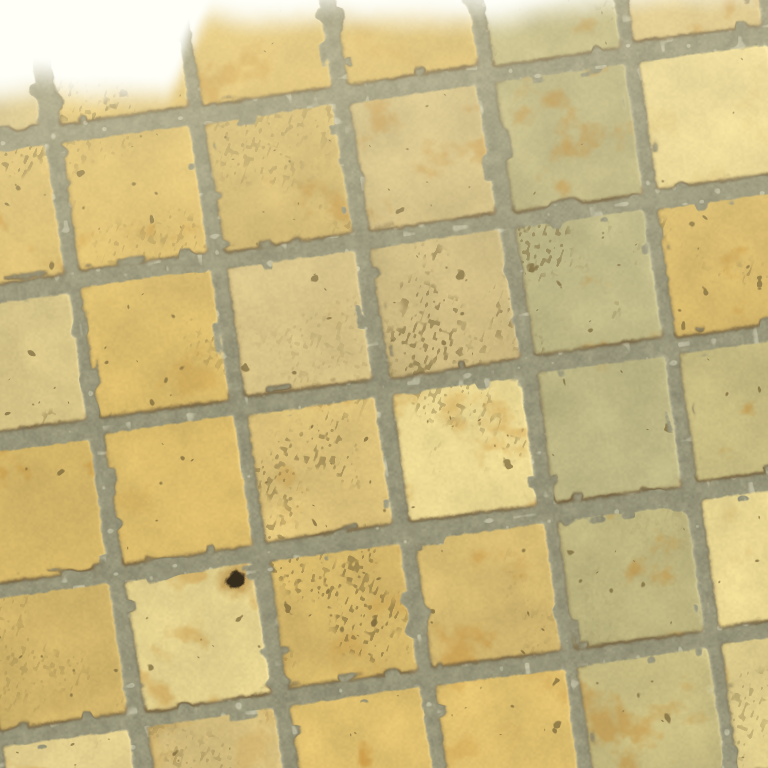
This texture is drawn by a three.js fragment shader. Its source:

```glsl
// Draws a tilted wall of worn, honey-coloured stone tiles in grey grout with a bright glare above.
varying vec2 vUv;

const vec3 GOLD = vec3(0.85, 0.73, 0.42);
const vec3 SAND = vec3(0.83, 0.75, 0.52);
const vec3 CREAM = vec3(0.89, 0.82, 0.56);
const vec3 SAGE = vec3(0.73, 0.71, 0.52);
const vec3 GROUT = vec3(0.61, 0.60, 0.49);
const vec3 PIT = vec3(0.47, 0.40, 0.23);
const vec3 RUST = vec3(0.74, 0.50, 0.16);
const vec3 SHADOW = vec3(0.43, 0.35, 0.22);
const vec3 GLARE = vec3(1.0, 1.0, 0.97);

float hash(vec2 p) {
  return fract(sin(dot(p, vec2(127.1, 311.7))) * 43758.5453);
}

vec2 hash2(vec2 p) {
  return vec2(hash(p), hash(p + 19.7));
}

float noise(vec2 p) {
  vec2 i = floor(p);
  vec2 f = fract(p);
  f = f * f * (3.0 - 2.0 * f);
  float low = mix(hash(i), hash(i + vec2(1.0, 0.0)), f.x);
  float high = mix(hash(i + vec2(0.0, 1.0)), hash(i + 1.0), f.x);
  return mix(low, high, f.y);
}

float fbm(vec2 p) {
  float sum = 0.0;
  float amp = 0.5;
  for (int k = 0; k < 4; k++) {
    sum += amp * noise(p);
    p = p * 2.03 + 7.1;
    amp *= 0.5;
  }
  return sum / 0.9375;
}

vec2 rotate(vec2 p, float a) {
  float c = cos(a);
  float s = sin(a);
  return vec2(c * p.x - s * p.y, s * p.x + c * p.y);
}

float roundedBox(vec2 p, vec2 size, float radius) {
  vec2 q = abs(p) - size + radius;
  return length(max(q, 0.0)) + min(max(q.x, q.y), 0.0) - radius;
}

// Skewed grid: one unit per tile, with a crossing near the centre
vec2 toGrid(vec2 uv) {
  vec2 p = uv - vec2(0.499, 0.496);
  return vec2(5.226 * p.x + 0.751 * p.y, -0.734 * p.x + 5.158 * p.y);
}

// Golden, sandy and creamy tiles, plus one mostly sage column
vec3 tileColor(vec2 id) {
  float pick = hash(id + 3.3);
  vec3 c = mix(GOLD, SAND, smoothstep(0.25, 0.6, pick));
  c = mix(c, CREAM, smoothstep(0.6, 0.85, pick));
  float sageColumn = step(abs(id.x - 1.0), 0.5) * step(-2.5, id.y);
  float sage = max(sageColumn * 0.85, step(0.86, hash(id + 8.1)) * 0.75);
  return mix(c, SAGE, sage) * (0.97 + 0.06 * hash(id + 5.9));
}

// Scattered ragged holes of mixed size and direction
float pits(vec2 p, vec2 id, float amount) {
  float cover = 0.0;
  for (int k = 0; k < 12; k++) {
    vec2 seed = id + float(k) * vec2(2.7, 5.3);
    vec2 q = rotate(p - (hash2(seed) - 0.5) * 0.82, hash(seed + 4.0) * 3.14);
    float radius = mix(0.006, 0.038, pow(hash(seed + 9.0), 4.0));
    q.y *= 1.0 + 1.3 * hash(seed + 6.0);
    float d = length(q) + (noise(p * 40.0 + seed) - 0.5) * radius - radius;
    cover = max(cover, (1.0 - smoothstep(-0.008, 0.009, d)) * step(hash(seed + 2.0), amount));
  }
  return cover;
}

void main() {
  vec2 grid = toGrid(vUv);
  vec2 id = floor(grid);
  vec2 p = fract(grid) - 0.5;

  // Slightly shifted, turned tiles with chipped edges
  vec2 q = rotate(p - (hash2(id + 1.0) - 0.5) * 0.022, (hash(id) - 0.5) * 0.035);
  vec2 size = vec2(0.445, 0.440) + (hash2(id + 11.0) - 0.5) * 0.016;
  float chips = 0.045 * smoothstep(0.66, 0.9, noise(grid * 9.0 + 31.0));
  float d = roundedBox(q, size, 0.025) + (fbm(grid * 22.0) - 0.5) * 0.022 + chips;
  float tileMask = 1.0 - smoothstep(-0.010, 0.010, d);

  // Stone body: clouds, grain and rust
  float cloud = fbm(grid * 3.5 + id * 5.0);
  float grain = noise(grid * 55.0) - 0.5;
  vec3 stone = tileColor(id) * (0.92 + 0.16 * cloud + 0.04 * grain);
  float rust = smoothstep(0.60, 0.80, fbm(grid * 4.0 + id * 9.0 + 40.0));
  stone = mix(stone, RUST, rust * 0.5 * hash(id + 14.0));

  // Wear: holes, and fine pitting on some tiles
  float wear = hash(id + 21.0);
  float fine = smoothstep(0.62, 0.82, noise(rotate(grid, 0.5) * vec2(48.0, 30.0)));
  float worn = smoothstep(0.5, 0.66, fbm(grid * 2.5 + 17.0)) * smoothstep(0.35, 0.9, wear);
  stone = mix(stone, PIT, fine * worn * 0.55);
  stone = mix(stone, PIT, pits(q, id, 0.3 + 0.6 * wear) * 0.72);

  // Scorched spot
  float scorch = length(grid - vec2(-1.196, -1.153)) + 0.06 * (fbm(grid * 18.0) - 0.5);
  stone = mix(stone, RUST * 0.8, 0.5 * (1.0 - smoothstep(0.04, 0.17, scorch)));
  stone = mix(stone, SHADOW * 0.5, 1.0 - smoothstep(0.04, 0.075, scorch));

  // Grout, with edge shadow below and a pale rim to the right
  vec3 grout = GROUT * (0.88 + 0.18 * fbm(grid * 14.0) + 0.08 * grain);
  grout += 0.14 * smoothstep(0.82, 0.95, noise(grid * 17.0 + 5.0));
  vec3 color = mix(grout, stone, tileMask);
  float rim = exp(-d * d * 4500.0);
  float below = smoothstep(0.36, 0.43, -q.y) * (0.35 + 0.5 * noise(grid * 7.0));
  float side = smoothstep(0.36, 0.43, -q.x) * 0.25;
  color = mix(color, SHADOW, rim * max(below, side));
  color += 0.07 * rim * smoothstep(0.38, 0.44, q.x);

  // Haze towards the top, then blown-out glare at the upper left
  float haze = smoothstep(0.45, 1.05, vUv.y) * (0.38 - 0.16 * vUv.x);
  color = mix(color, vec3(0.97, 0.93, 0.77), haze);
  float glareEdge = 0.885 + 0.095 * smoothstep(0.21, 0.28, vUv.x) + 0.03 * smoothstep(0.6, 0.9, vUv.x);
  float height = vUv.y + 0.03 * (fbm(vUv * 9.0) - 0.5) - 0.02 * (1.0 - tileMask);
  color = mix(color, GLARE, smoothstep(glareEdge - 0.035, glareEdge + 0.02, height));
  gl_FragColor = vec4(clamp(color, 0.0, 1.0), 1.0);
}
```
